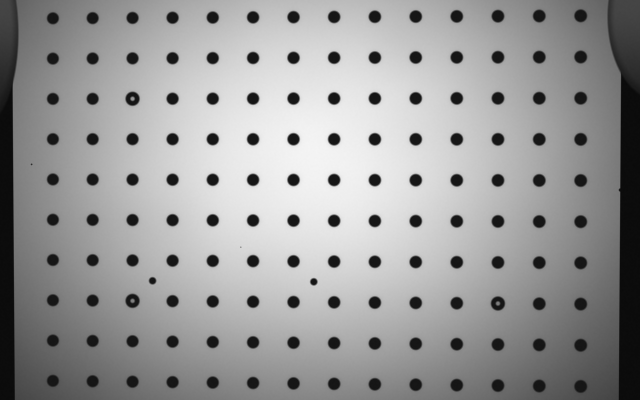
This pattern is drawn by a Shadertoy shader. Its source:

```glsl
#define COLUMNS 14.0
#define ROWS 10.0
#define DOT_RADIUS 0.0145
#define RING_RADIUS 0.0172
#define HOLE_RADIUS 0.0052
#define SMALL_RADIUS 0.0088
#define BLUR 0.0030
#define INK 0.085
#define LIGHT_CENTER vec2(0.781, 0.396)
#define LIGHT_SPREAD 0.73
#define GRAIN 0.012

float hash(vec2 p) {
    vec3 q = fract(vec3(p.xyx) * 0.1031);
    q += dot(q, q.yzx + 33.33);
    return fract((q.x + q.y) * q.z);
}

float noise(vec2 p) {
    vec2 i = floor(p), f = fract(p);
    f = f * f * (3.0 - 2.0 * f);
    return mix(mix(hash(i), hash(i + vec2(1, 0)), f.x),
               mix(hash(i + vec2(0, 1)), hash(i + vec2(1, 1)), f.x), f.y);
}

// Soft coverage of a signed distance, never sharper than one pixel
float cover(float d, float blur) {
    float w = max(blur, 0.75 / iResolution.y);
    return 1.0 - smoothstep(-w, w, d);
}

// Grid position with slight perspective: spacing grows to the right
vec2 gridPoint(vec2 id) {
    return vec2(0.1323 + id.x * (0.0992 + 0.000177 * id.x),
                0.0458 - 0.00048 * id.x + id.y * (0.1007 + 0.000173 * id.x));
}

vec2 nearestId(vec2 p) {
    vec2 id = (p - vec2(0.1323, 0.044)) / vec2(0.1015, 0.1018);
    return clamp(round(id), vec2(0), vec2(COLUMNS, ROWS) - 1.0);
}

float ellipse(vec2 p, vec2 radii) {
    return (length(p / radii) - 1.0) * min(radii.x, radii.y);
}

bool isRing(vec2 id) {
    return (id.x == 2.0 && (id.y == 2.0 || id.y == 7.0)) ||
           (id.x == 11.0 && id.y == 7.0);
}

// Lit plate with a faint uneven surface
float plate(vec2 p) {
    vec2 r = (p - LIGHT_CENTER) * vec2(0.92, 1.1);
    float light = 0.95 * exp(-dot(r, r) / LIGHT_SPREAD);
    return light * (0.99 + 0.02 * noise(p * 9.0));
}

void mainImage(out vec4 fragColor, in vec2 fragCoord) {
    // Height is one unit, y runs downward
    vec2 p = vec2(fragCoord.x, iResolution.y - fragCoord.y) / iResolution.y;
    float width = iResolution.x / iResolution.y;
    float shade = plate(p);

    // Dots, three of them rings with a bright core
    vec2 id = nearestId(p);
    float d = length(p - gridPoint(id));
    bool ring = isRing(id);
    float radius = ring ? RING_RADIUS : DOT_RADIUS + 0.00008 * id.x;
    float ink = cover(d - radius, BLUR);
    shade *= 1.0 - 0.1 * exp(-max(d - radius, 0.0) * 300.0);
    if (ring) ink *= 1.0 - 0.9 * cover(d - HOLE_RADIUS, BLUR);

    // Small marks between the cells
    for (int i = 0; i < 2; i++) {
        vec2 mark = gridPoint(vec2(2.5 + 4.0 * float(i), 6.5));
        ink = max(ink, cover(length(p - mark) - SMALL_RADIUS, BLUR));
    }

    // Dust specks and a nick at the right edge
    ink = max(ink, 0.8 * cover(length(p - vec2(0.079, 0.411)) - 0.002, 0.0015));
    ink = max(ink, 0.5 * cover(length(p - vec2(0.602, 0.618)) - 0.0015, 0.0015));
    ink = max(ink, cover(length(p - vec2(width - 0.049, 0.475)) - 0.004, 0.002));
    shade = mix(shade, INK, ink);

    // Dark surround beyond the slanted plate sides
    float left = 0.030 + 0.007 * p.y - p.x;
    float right = p.x - (width - 0.046 - 0.007 * p.y);
    shade = mix(shade, 0.045, cover(-max(left, right), 0.002));

    // Rounded grey clamps in the upper corners
    float clampLeft = ellipse(p - vec2(-0.042, 0.083), vec2(0.088, 0.229));
    float clampRight = ellipse(p - vec2(width + 0.046, 0.042), vec2(0.127, 0.208));
    float clampDist = min(clampLeft, clampRight);
    float clampShade = mix(0.27, 0.12, smoothstep(0.0, 0.3, p.y));
    clampShade *= 0.7 + 0.3 * smoothstep(0.0, 0.02, -clampDist);
    shade = mix(shade, clampShade, cover(clampDist, BLUR));

    // Fine sensor grain
    shade += GRAIN * (noise(p * 400.0) - 0.5);
    fragColor = vec4(vec3(clamp(shade, 0.0, 1.0)), 1.0);
}
```
